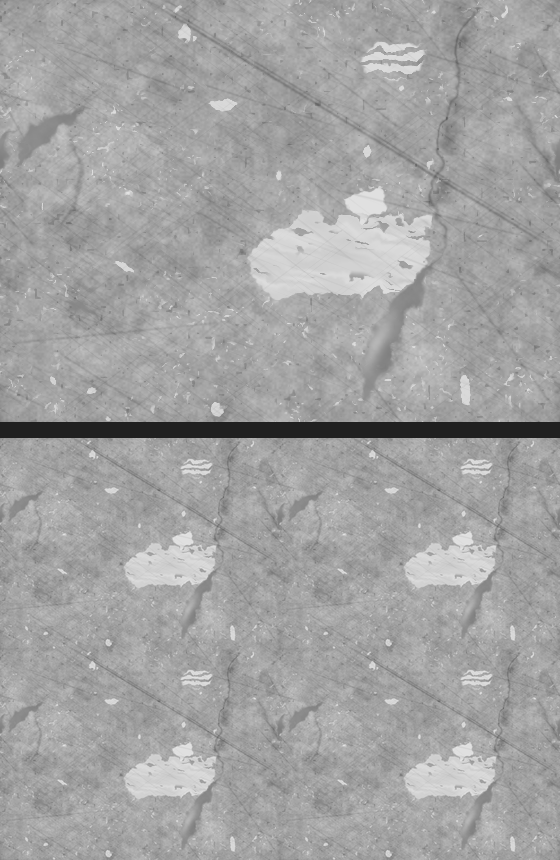
Top: one tile. Bottom: repeated 2 by 2.
A Shadertoy shader for this texture:

```glsl
// A polished, scratched grey rock section: a mottled matrix with bright angular
// grains, one large laminated flake, dark pits and cracks. It is layered from
// wrapping value noise and from shapes measured in wrapped local coordinates.

const vec2 TILE = vec2(4.0, 3.0);      // size of the repeating canvas
const float MATRIX_TONE = 0.652;
const float FLAKE_TONE = 0.835;
const float GAP_TONE = 0.63;
const float PIT_TONE = 0.52;
const float SPECK_GAIN = 0.15;
const float SCRATCH_DEPTH = 0.06;
const float MAIN_SCRATCH_DEPTH = 0.13;
const int GRAINS = 46;
const int FINE_SCRATCHES = 14;

float hash(vec2 c) {
    return fract(sin(dot(c, vec2(127.1, 311.7))) * 43758.5453);
}

// Value noise that repeats after a whole number of cells
float noise(vec2 p, vec2 period) {
    vec2 i = floor(p), f = fract(p);
    f = f * f * (3.0 - 2.0 * f);
    vec2 a = mod(i, period), b = mod(i + 1.0, period);
    return mix(mix(hash(a), hash(vec2(b.x, a.y)), f.x),
               mix(hash(vec2(a.x, b.y)), hash(b), f.x), f.y);
}

float tiled(vec2 p, float freq) { return noise(p * freq, TILE * freq); }

float fbm(vec2 p, float freq) {
    float sum = 0.0, amp = 0.533;
    for (int i = 0; i < 4; i++) {
        sum += amp * tiled(p, freq);
        freq *= 2.0;
        amp *= 0.5;
    }
    return sum;
}

// Wrapped offset from a centre, turned into the frame of a feature
vec2 local(vec2 p, vec2 centre, float angle) {
    vec2 d = p - centre;
    d -= TILE * round(d / TILE);
    float c = cos(angle), s = sin(angle);
    return vec2(c * d.x + s * d.y, c * d.y - s * d.x);
}

float cover(float dist, float blur) {
    float s = max(blur, 0.75 * TILE.y / iResolution.y);
    return 1.0 - smoothstep(-s, s, dist);
}

float scratch(vec2 p, vec2 centre, float angle, float reach, float width) {
    vec2 l = local(p, centre, angle);
    float y = l.y / width;
    return exp(-y * y) * (1.0 - smoothstep(0.75 * reach, reach, abs(l.x)));
}

// Curved wedge, widest towards its lower end
float pit(vec2 p, vec2 centre, float angle, vec2 size) {
    vec2 l = local(p, centre, angle) / size;
    l.y += 0.5 * l.x * l.x - 0.2;
    float profile = (1.0 - l.x * l.x) * (0.6 - 0.4 * clamp(l.x, -1.0, 1.0));
    return cover((abs(l.y) - profile) * size.y, 0.02);
}

// Fine polishing lines on a sheared lattice, so that they wrap
float polish(vec2 uv, vec2 shear, float lines) {
    float n = noise(vec2(uv.x * 7.0, dot(uv, shear) * lines), vec2(7.0, lines));
    return smoothstep(0.68, 0.95, n);
}

void mainImage(out vec4 fragColor, in vec2 fragCoord) {
    vec2 uv = fragCoord / iResolution.xy;
    vec2 p = uv * TILE;
    vec2 rag = vec2(fbm(p, 9.0), fbm(p + vec2(1.3, 0.7), 9.0)) - 0.5;
    vec2 w = p + 0.13 * rag;

    // Mottled matrix with pale patches and dark smudges
    float tone = MATRIX_TONE + 0.12 * (fbm(p, 2.0) - 0.5) + 0.12 * (fbm(p, 14.0) - 0.5);
    tone += 0.035 * smoothstep(0.53, 0.68, fbm(w + 0.4, 5.0));
    tone -= 0.06 * smoothstep(0.58, 0.75, fbm(w + vec2(2.1, 0.9), 3.0));
    tone += 0.06 * (tiled(p, 62.0) - 0.5);

    // Clustered bright specks and sparse dark dots
    float cluster = smoothstep(0.42, 0.66, fbm(p + vec2(0.6, 1.7), 3.0));
    float specks = smoothstep(0.72, 0.92, tiled(w, 44.0)) * smoothstep(0.4, 0.7, tiled(p, 13.0));
    tone += SPECK_GAIN * specks * (0.15 + cluster);
    tone -= 0.10 * smoothstep(0.86, 0.97, tiled(p + 0.37, 32.0));

    // Scattered grains: faint and soft ones, and bright crisp ones
    for (int i = 0; i < GRAINS; i++) {
        vec2 id = vec2(float(i), 3.0);
        float kind = hash(id + 0.5), size = hash(id + 7.3);
        vec2 centre = TILE * vec2(hash(id), hash(id + 19.0));
        vec2 l = abs(local(w, centre, 6.28 * hash(id + 31.0)));
        l.y *= 1.0 + 1.6 * hash(id + 43.0);
        float dist = max(max(l.x, l.y), 0.75 * (l.x + l.y)) - 0.018 - 0.075 * size * size * size;
        float bright = step(0.5, kind);
        float shape = cover(dist, mix(0.03, 0.006, bright));
        tone = mix(tone, mix(0.58 + 0.3 * kind, 0.87, bright), shape * mix(0.5, 0.9, bright));
    }

    // Bundle of pale laths and a blocky grain
    vec2 lath = local(w, vec2(2.81, 2.57), 0.16);
    float bundle = cover(length(lath / vec2(0.25, 0.13)) - 1.0, 0.08);
    tone = mix(tone, 0.86, bundle * smoothstep(-0.4, 0.0, sin(lath.y * 75.0 + lath.x * 5.0)));
    vec2 block = abs(local(w, vec2(2.62, 1.55), 0.4));
    tone = mix(tone, 0.88, cover(max(block.x * 0.75, block.y) - 0.085, 0.008));

    // Large ragged flake with dark gaps along its layers
    vec2 f = local(p + 0.2 * rag, vec2(2.45, 1.18), 0.03);
    vec2 e = f / vec2(0.61, 0.28);
    e.x -= 0.12 * e.y;
    float flake = cover((dot(e * e, e * e) - 1.0) * 0.07, 0.006);
    vec2 layer = local(p + 0.12 * rag, vec2(2.45, 1.18), -0.22);
    float leaf = noise(layer * vec2(9.0, 42.0), vec2(999.0));
    float gaps = smoothstep(0.72, 0.84, leaf) * smoothstep(0.3, 0.6, tiled(p, 7.0));
    float leafTone = FLAKE_TONE + 0.07 * (noise(layer * vec2(4.0, 27.0), vec2(999.0)) - 0.5);
    tone = mix(tone, mix(leafTone, GAP_TONE, gaps), flake);

    // Polishing lines and loose scratches
    tone -= 0.035 * polish(uv, vec2(1.0, 1.0), 150.0);
    tone -= 0.025 * polish(uv, vec2(-1.0, 1.0), 160.0);
    tone -= 0.025 * polish(uv, vec2(1.0, 2.0), 90.0);
    for (int i = 0; i < FINE_SCRATCHES; i++) {
        vec2 id = vec2(float(i), 71.0);
        vec2 centre = TILE * vec2(hash(id), hash(id + 5.0));
        float angle = -0.65 + 0.9 * (hash(id + 11.0) - 0.5);
        tone -= SCRATCH_DEPTH * scratch(p, centre, angle, 0.2 + 0.6 * hash(id + 23.0), 0.008);
    }
    tone -= SCRATCH_DEPTH * scratch(p, vec2(0.8, 0.63), 0.1, 0.85, 0.01);
    tone -= SCRATCH_DEPTH * scratch(p, vec2(3.6, 0.59), -0.94, 0.68, 0.01);
    tone -= 0.09 * scratch(w, vec2(3.83, 1.97), -1.05, 0.35, 0.03);

    // Main double scratch
    tone -= MAIN_SCRATCH_DEPTH * scratch(p, vec2(2.51, 2.11), -0.546, 1.85, 0.011);
    tone -= 0.08 * scratch(p, vec2(2.52, 2.135), -0.546, 1.8, 0.008);

    // Wavering cracks with a patchy halo
    vec2 bent = p + 0.3 * (vec2(fbm(p, 3.0), 0.5) - 0.5);
    float patchy = smoothstep(0.4, 0.75, fbm(p, 6.0));
    tone -= 0.12 * scratch(bent, vec2(3.23, 2.12), 1.42, 1.0, 0.012);
    tone -= 0.15 * patchy * scratch(w, vec2(3.23, 2.12), 1.42, 1.0, 0.07);
    tone -= 0.09 * scratch(bent, vec2(0.52, 1.76), 1.45, 0.4, 0.02);

    // Dark pits, the largest with a soft gleam
    float pits = max(pit(w, vec2(2.84, 0.69), 1.07, vec2(0.6, 0.15)),
                     pit(w, vec2(0.36, 2.07), 0.63, vec2(0.32, 0.13)));
    pits = max(pits, pit(w, vec2(0.60, 0.80), -0.6, vec2(0.16, 0.05)));
    pits = max(pits, pit(w, vec2(0.03, 1.94), 1.2, vec2(0.17, 0.07)));
    vec2 gleam = local(p, vec2(2.68, 0.54), 1.07) / vec2(0.17, 0.06);
    float depth = PIT_TONE + 0.2 * (fbm(p, 4.0) - 0.5) + 0.22 * exp(-dot(gleam, gleam));
    tone = mix(tone, depth, 0.9 * pits);

    fragColor = vec4(vec3(clamp(tone, 0.0, 1.0)), 1.0);
}
```
